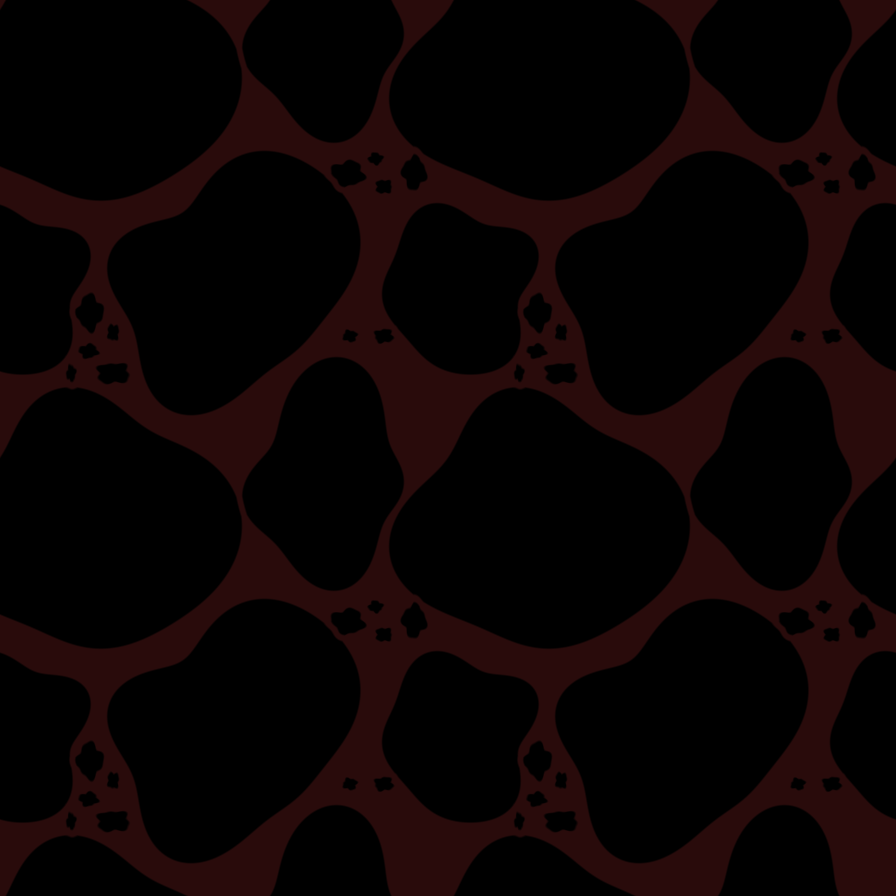
Write a Shadertoy shader that draws this pattern.

```glsl
// Tiling dark red web of organic walls around black cavities and small pores.

const float REPEATS = 2.0;       // tiles across and down
const float TILE = 384.0;        // design units per tile
const float HALF_WALL = 2.5;     // least half thickness between cavities
const float EDGE_SOFTNESS = 1.0; // in design units
const vec3 WALL_COLOR = vec3(0.16, 0.043, 0.043);
const vec3 CAVITY_COLOR = vec3(0.0);

const int CELLS = 4;
const int HARMONICS = 5;
const int PORES = 11;

// Large cavities: centre and mean radius
const vec3 CELL[CELLS] = vec3[](
    vec3(465, 448, 112), vec3(278, 412, 75),
    vec3(200, 245, 100), vec3(395, 250, 67));

// Cosine and sine weights of each outline, harmonics 1 to 5
const vec2 WAVE[CELLS * HARMONICS] = vec2[](
    vec2(-1.2, 3.3), vec2(8.5, 0.9), vec2(2.7, 6.5), vec2(6.3, -6.3), vec2(-2.0, 1.2),
    vec2(2.7, -2.2), vec2(-15.5, -4.3), vec2(-4.7, 4.3), vec2(8.3, -1.2), vec2(2.4, 1.0),
    vec2(0.1, -5.9), vec2(-0.7, -18.2), vec2(-1.7, -5.3), vec2(2.5, 6.9), vec2(-1.9, -5.0),
    vec2(-1.7, -2.1), vec2(-4.8, 1.2), vec2(-1.5, -3.3), vec2(-1.7, -5.5), vec2(-3.8, -0.7));

// Small pores: centre and half extents
const vec4 PORE[PORES] = vec4[](
    vec4(298, 149, 14, 11), vec4(322, 136, 6, 5), vec4(329, 160, 7, 6),
    vec4(355, 148, 10, 14), vec4(300, 288, 6, 5), vec4(329, 288, 8, 6),
    vec4(77, 268, 11, 15), vec4(97, 285, 5, 7), vec4(76, 301, 8, 6),
    vec4(61, 320, 4, 7), vec4(97, 320, 14, 9));

// Shortest offset on the repeating tile
vec2 wrapOffset(vec2 offset) {
    return offset - TILE * floor(offset / TILE + 0.5);
}

// Polar outline made of layered sines, divided by its slope
float cellDistance(vec2 p, int cell) {
    vec2 q = wrapOffset(p - CELL[cell].xy);
    float r = max(length(q), 1.0);
    float angle = atan(q.y, q.x + 1e-4);
    float outline = CELL[cell].z;
    float slope = 0.0;
    for (int k = 0; k < HARMONICS; k++) {
        float n = float(k + 1);
        vec2 weight = WAVE[cell * HARMONICS + k];
        vec2 turn = vec2(cos(n * angle), sin(n * angle));
        outline += dot(weight, turn);
        slope += n * dot(weight, vec2(-turn.y, turn.x));
    }
    return (r - outline) / sqrt(1.0 + slope * slope / (r * r));
}

// Uneven, slightly angular ellipse
float poreDistance(vec2 p, int pore) {
    vec2 size = PORE[pore].zw;
    vec2 q = wrapOffset(p - PORE[pore].xy) / size;
    float angle = atan(q.y, q.x + 1e-4);
    float seed = float(pore) * 2.4;
    float outline = 1.0 + 0.13 * sin(4.0 * angle + seed) + 0.07 * sin(7.0 * angle - seed);
    return (length(q) - outline) * min(size.x, size.y);
}

// Keeps the two smallest distances in order
void addCavity(inout vec2 nearest, float d) {
    nearest = vec2(min(nearest.x, d), min(nearest.y, max(nearest.x, d)));
}

void mainImage(out vec4 fragColor, in vec2 fragCoord) {
    vec2 uv = fragCoord / iResolution.xy;
    vec2 p = vec2(uv.x, 1.0 - uv.y) * REPEATS * TILE;
    float pixel = REPEATS * TILE / min(iResolution.x, iResolution.y);

    vec2 nearest = vec2(TILE);
    for (int i = 0; i < CELLS; i++) addCavity(nearest, cellDistance(p, i));
    for (int i = 0; i < PORES; i++) addCavity(nearest, poreDistance(p, i));

    // A thin wall always separates neighbouring cavities
    float d = max(nearest.x, HALF_WALL - 0.5 * (nearest.y - nearest.x));
    float edge = max(0.75 * pixel, EDGE_SOFTNESS);
    float wall = smoothstep(-edge, edge, d);
    fragColor = vec4(mix(CAVITY_COLOR, WALL_COLOR, wall), 1.0);
}
```
